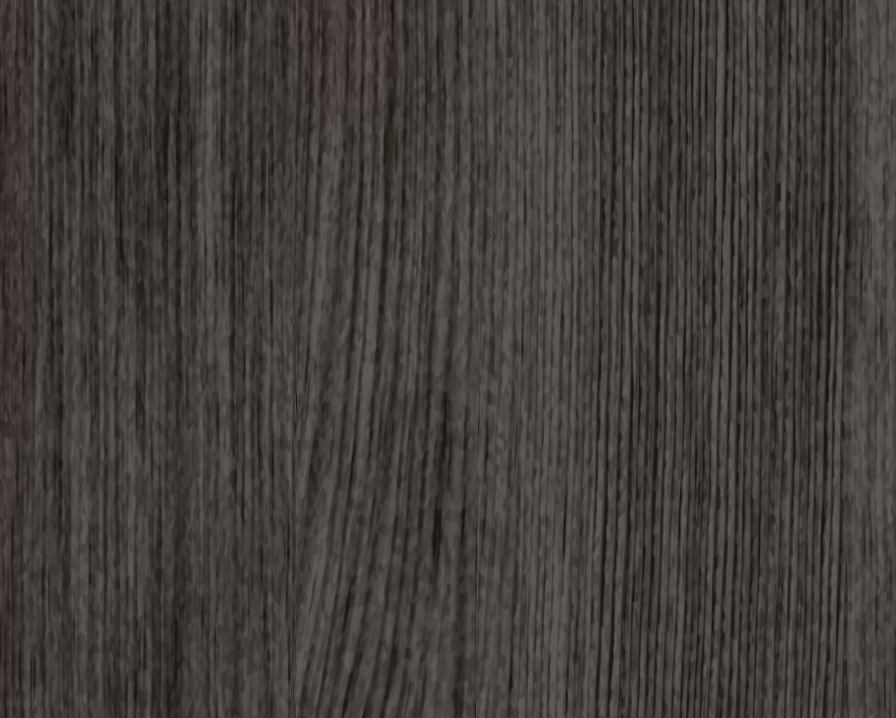
Write a WebGL 2 fragment shader that draws this texture.

```glsl
#version 300 es
precision highp float;

uniform vec2 u_resolution;
out vec4 fragColor;

vec2 hash2(vec2 p) {
    vec3 q = fract(p.xyx * vec3(0.1031, 0.1030, 0.0973));
    q += dot(q, q.yzx + 33.33);
    return fract((q.xx + q.yz) * q.zy);
}

// Cellular noise: x = distance to nearest point, y = smoothly blended cell shade
vec2 cellular(vec2 p) {
    vec2 cell = floor(p);
    float nearest = 4.0, total = 0.0, shade = 0.0;
    for (int j = -1; j <= 1; j++) {
        for (int i = -1; i <= 1; i++) {
            vec2 id = cell + vec2(i, j);
            vec2 offset = id + hash2(id + 17.0) - p;
            float d2 = dot(offset, offset);
            float weight = exp(-7.0 * d2);
            nearest = min(nearest, d2);
            total += weight;
            shade += weight * hash2(id + 71.0).x;
        }
    }
    return vec2(sqrt(nearest), shade / total);
}

// Growth ring: broad light band ending in a narrow dark line
float ring(float phase) {
    float f = fract(phase);
    return smoothstep(0.0, 0.4, f) * (1.0 - smoothstep(0.74, 0.98, f));
}

void main() {
    vec2 p = gl_FragCoord.xy / u_resolution.y;

    // Seams between the five boards
    float edge = p.x + 0.001 * sin(p.y * 8.0) + 0.0007 * sin(p.y * 23.0);
    vec4 center = vec4(0.41, 0.665, 0.828, 1.182);
    vec4 seam = smoothstep(center - 0.004, center + 0.004, vec4(edge));

    // Grain bends toward the foot of the second board
    float foot = (1.0 - p.y) * (1.0 - p.y);
    float bend = 0.09 * (1.0 - smoothstep(0.42, 0.76, p.x)) * seam.x;
    bend += 0.02 * seam.y * (1.0 - seam.w);
    float u = p.x + bend * foot;
    u += 0.001 * sin(p.y * 7.0 + p.x * 9.0) + 0.0005 * sin(p.y * 29.0 + p.x * 40.0);
    vec2 g = vec2(u, p.y);

    // Per board: base tone, wide rings, fine rings, fibre strength
    vec4 board = vec4(0.52, 0.05, 0.18, 0.95);
    board = mix(board, vec4(0.56, 0.52, 0.08, 0.70), seam.x);
    board = mix(board, vec4(0.75, 0.04, 0.40, 0.60), seam.y);
    board = mix(board, vec4(0.47, 0.02, 0.66, 0.60), seam.z);
    board = mix(board, vec4(0.80, 0.05, 0.20, 0.60), seam.w);

    // Streaks from broad to fine
    float blotch = cellular(g * vec2(15.0, 3.5)).y - 0.5;
    float streak = cellular(g * vec2(60.0, 1.3) + 9.0).y - 0.5;
    float fibre = cellular(g * vec2(150.0, 4.0) + 31.0).y - 0.5;
    float grain = cellular(g * vec2(210.0, 75.0) + 57.0).y - 0.5;

    // Rings with uneven spacing
    float drift = 0.35 * sin(u * 31.0 + 1.0) + 0.2 * sin(u * 83.0 + p.y * 2.0);
    float wide = ring(u * 50.0 + drift + 0.15 * streak) - 0.57;
    float fine = ring(u * 84.0 + drift + 0.25 * fibre + 0.12 * grain) - 0.57;

    float tone = board.x + board.y * wide;
    tone += board.z * fine * (1.0 + 0.8 * streak);
    tone += board.w * (0.72 * fibre + 0.25 * streak) + 0.50 * grain;

    // Stained areas: left margin and top of the curved board
    float stain = smoothstep(0.13, 0.0, p.x + 0.12 * streak);
    float crown = seam.x * (1.0 - smoothstep(0.5, 0.68, p.x)) * smoothstep(0.5, 1.0, p.y);
    tone += blotch * mix(0.08, 0.4, crown) - 0.14 * stain - 0.10 * crown;

    // Long thin dark pores
    vec2 pore = cellular(g * vec2(125.0, 6.0) + 83.0);
    float fleck = (1.0 - smoothstep(0.08, 0.36, pore.x)) * (1.0 - smoothstep(0.25, 0.5, pore.y));
    tone -= 0.45 * fleck;

    // Faint shadow along each seam
    vec4 gap = 1.0 - smoothstep(0.0, 0.005, abs(vec4(edge) - center));
    tone -= dot(gap, vec4(0.08, 0.0, 0.08, 0.15));

    tone = clamp(tone, -0.2, 1.15);
    vec3 color = mix(vec3(0.15, 0.13, 0.11), vec3(0.34, 0.32, 0.31), tone);
    color += vec3(0.004, -0.003, -0.002) * (stain + crown);
    fragColor = vec4(color, 1.0);
}
```
